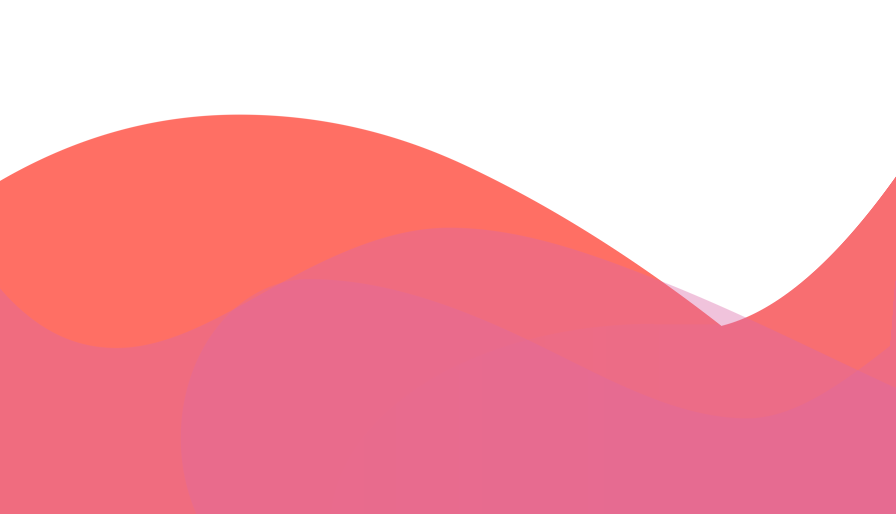
Give the GLSL for this background, as a WebGL 2 fragment shader.

```glsl
#version 300 es
precision highp float;
uniform vec2 u_resolution;
out vec4 fragColor;

// Cubic between two knots, each holding x, height and slope.
float span(float x, vec3 a, vec3 b) {
  float w = b.x - a.x;
  float t = clamp((x - a.x) / w, 0.0, 1.0);
  float s = 1.0 - t;
  return a.y * s * s * (1.0 + 2.0 * t) + b.y * t * t * (3.0 - 2.0 * t)
       + w * t * s * (a.z * s - b.z * t);
}

// Smooth curve through four knots.
float wave(float x, vec3 a, vec3 b, vec3 c, vec3 d) {
  return x < b.x ? span(x, a, b) : x < c.x ? span(x, b, c) : span(x, c, d);
}

// Soft coverage of the area where the signed distance is positive.
float fill(float d) {
  float edge = 0.75 / u_resolution.y;
  return smoothstep(-edge, edge, d);
}

// Approximate signed distance, positive inside.
float ellipse(vec2 p, vec2 center, vec2 radii) {
  vec2 q = (p - center) / radii;
  return (1.0 - dot(q, q)) / max(2.0 * length(q / radii), 0.001);
}

void main() {
  vec2 p = gl_FragCoord.xy / u_resolution * vec2(1.745, 1.0);
  vec3 coral = vec3(1.0, 0.435, 0.392);
  vec3 pink = vec3(0.856, 0.41, 0.655);

  // Broad coral hill and the slope rising at the right
  float hill = wave(p.x, vec3(0.0, 0.648, 0.58), vec3(0.466, 0.777, 0.0),
                    vec3(0.909, 0.677, -0.47), vec3(1.405, 0.366, -0.78));
  float rise = span(p.x, vec3(1.405, 0.366, 0.25), vec3(1.745, 0.657, 1.4));
  float ground = p.x < 1.405 ? hill : rise;

  // Faint dome that runs into the right slope
  float dome = p.x < 1.273
    ? fill(ellipse(p, vec2(1.273, -0.023), vec2(0.63, 0.393)))
    : p.x < 1.405 ? fill(0.369 - p.y) : 1.0;
  float tint = 0.2 * dome * smoothstep(0.45, 1.4, p.x);
  vec3 color = mix(vec3(1.0), mix(coral, pink, tint), fill(ground - p.y));

  // Long translucent swell
  float swell = p.x < 0.875
    ? wave(p.x, vec3(0.0, 0.439, -1.15), vec3(0.227, 0.323, 0.0),
           vec3(0.523, 0.436, 0.56), vec3(0.875, 0.557, 0.0))
    : p.x < 1.3
    ? span(p.x, vec3(0.875, 0.557, 0.0), vec3(1.3, 0.448, -0.4))
    : span(p.x, vec3(1.3, 0.448, -0.4), vec3(1.745, 0.245, -0.46));
  color = mix(color, pink, 0.4 * fill(swell - p.y));

  // Front wave with a rounded left end
  float front = wave(p.x, vec3(0.602, 0.457, 0.0), vec3(1.0, 0.352, -0.46),
                     vec3(1.455, 0.186, 0.0), vec3(1.745, 0.336, 0.78));
  front += 0.12 * smoothstep(1.732, 1.745, p.x);
  float cover = p.x < 0.602
    ? fill(ellipse(p, vec2(0.602, 0.148), vec2(0.25, 0.309)))
    : fill(front - p.y);
  color = mix(color, pink, 0.33 * cover);

  fragColor = vec4(color, 1.0);
}
```
